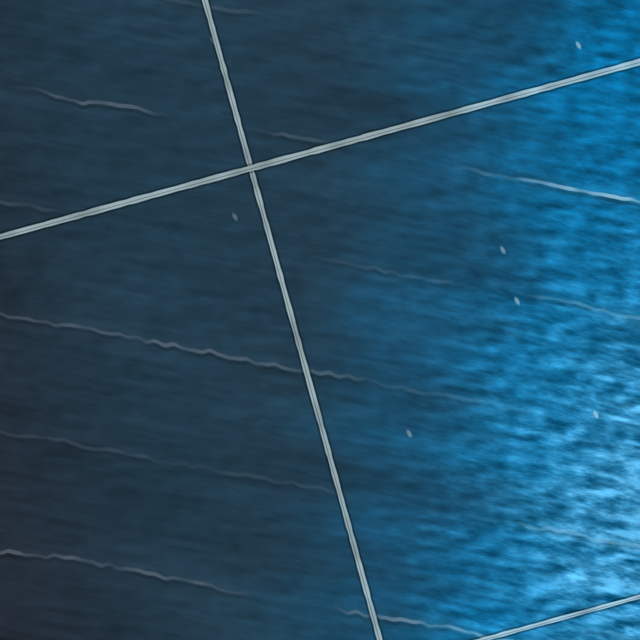
A Shadertoy shader for this texture:

```glsl
// Dark slate floor tiles with pale grout, broken veins and a blue gloss from the right.

// Tile grid
const vec2 GRID_CROSS = vec2(0.392, 0.737);
const float GRID_ANGLE = 0.267;
const float TILE_SIZE = 0.806;
const vec2 GROUT_HALF = vec2(0.0042, 0.0050);   // steep joints, shallow joints
// Slate
const float GRAIN_SLOPE = -0.18;
const float VEIN_FIRST = 0.144;
const float VEIN_STEP = 0.181;
const int VEIN_COUNT = 6;
const float VEIN_HALF = 0.0022;
const float FLECK_CELLS = 7.0;
const float FLECK_CHANCE = 0.10;
// Colours
const vec3 SLATE_WARM = vec3(0.135, 0.165, 0.205);
const vec3 SLATE_DARK = vec3(0.135, 0.235, 0.300);
const vec3 SLATE_MID = vec3(0.100, 0.300, 0.420);
const vec3 SLATE_BLUE = vec3(0.035, 0.400, 0.590);
const vec3 GLOSS = vec3(0.300, 0.620, 0.800);
const vec3 VEIN_DULL = vec3(0.390, 0.430, 0.480);
const vec3 VEIN_LIT = vec3(0.620, 0.780, 0.880);
const vec3 GROUT_DULL = vec3(0.560, 0.640, 0.660);
const vec3 GROUT_LIT = vec3(0.620, 0.770, 0.850);

float hash(vec2 p) {
    vec3 q = fract(vec3(p.xyx) * 0.1031);
    q += dot(q, q.yzx + 33.33);
    return fract((q.x + q.y) * q.z);
}

float noise(vec2 p) {
    vec2 i = floor(p), f = fract(p);
    f = f * f * (3.0 - 2.0 * f);
    vec2 e = vec2(0.0, 1.0);
    return mix(mix(hash(i), hash(i + e.yx), f.x),
               mix(hash(i + e.xy), hash(i + e.yy), f.x), f.y);
}

float fbm(vec2 p) {
    float sum = 0.0, amp = 0.5;
    for (int i = 0; i < 4; i++) {
        sum += amp * noise(p);
        p = p * 2.03 + 17.1;
        amp *= 0.5;
    }
    return sum;
}

// Soft-edged band around zero
float band(float d, float halfWidth, float px) {
    return 1.0 - smoothstep(halfWidth - px, halfWidth + px, abs(d));
}

// Broken, ragged veins running along the grain
float veins(vec2 g, float px) {
    float sum = 0.0;
    for (int k = 0; k < VEIN_COUNT; k++) {
        float id = float(k), major = 1.0 - mod(id, 2.0);
        float wobble = 0.016 * (fbm(vec2(g.x * 9.0, id * 7.3)) - 0.47)
                     + 0.006 * (noise(vec2(g.x * 70.0, id * 3.1)) - 0.5);
        float d = g.y - VEIN_FIRST - VEIN_STEP * id - wobble;
        float gaps = smoothstep(0.40, 0.68, noise(vec2(g.x * 6.5 + 2.0, id * 5.7)) + 0.12 * major);
        float wear = 0.35 + 0.65 * noise(vec2(g.x * 45.0, id + 20.0));
        float core = band(d, VEIN_HALF * (0.5 + wear), px);
        float haze = 0.22 * exp(-abs(d) * 140.0);
        sum += (core * wear + haze) * gaps * mix(0.4, 0.9, major);
    }
    return min(sum, 1.0);
}

// Sparse small chips, one candidate per cell
float flecks(vec2 p, float px) {
    vec2 cell = floor(p * FLECK_CELLS);
    vec2 centre = 0.25 + 0.5 * vec2(hash(cell + 3.0), hash(cell + 9.0));
    vec2 d = (fract(p * FLECK_CELLS) - centre) / FLECK_CELLS;
    d.x += 0.4 * d.y;
    return step(hash(cell + 41.0), FLECK_CHANCE) * band(length(d * vec2(1.0, 0.6)), 0.0035, px);
}

void mainImage(out vec4 fragColor, in vec2 fragCoord) {
    vec2 p = fragCoord / iResolution.xy;
    float px = 1.0 / iResolution.y;
    vec2 grain = vec2(p.x, p.y - GRAIN_SLOPE * p.x);

    // Broad light falling from the right, strongest low down
    float cloud = fbm(grain * vec2(5.0, 14.0)) - 0.47;
    float light = p.x - 0.17 * p.y + 0.16 * cloud;
    float lit = smoothstep(0.45, 0.90, light);
    float glow = exp(-dot((p - vec2(1.03, 0.17)) * vec2(4.6, 2.9), (p - vec2(1.03, 0.17)) * vec2(4.6, 2.9)));
    vec3 col = mix(SLATE_WARM, SLATE_DARK, smoothstep(-0.15, 0.32, p.x + 0.25 * p.y - 0.1));
    col = mix(col, SLATE_MID, smoothstep(0.36, 0.64, light));
    col = mix(col, SLATE_BLUE, smoothstep(0.58, 0.82, light));

    // Cleft relief, lit from the right, and fine streaks
    vec2 cleft = grain * vec2(32.0, 85.0);
    float relief = fbm(cleft) - fbm(cleft + vec2(-0.5, 0.6));
    float streak = fbm(grain * vec2(9.0, 95.0)) - 0.47;
    col = mix(col, GLOSS, clamp(glow * (0.75 + 1.6 * relief + 1.2 * streak), 0.0, 1.0));
    col *= 1.0 + relief * mix(0.22, 0.65, lit) + 0.22 * streak + 0.25 * cloud;

    // Veins with a shaded lower lip, then chips
    float vein = veins(grain, px);
    col *= 1.0 - 0.25 * veins(grain + vec2(0.0, 0.006), px);
    vec3 veinCol = mix(VEIN_DULL, VEIN_LIT, lit);
    col = mix(col, veinCol, vein * mix(0.65, 0.85, lit));
    col = mix(col, veinCol, 0.8 * flecks(p, px));

    // Grout joints: dark rim, pale body, faint groove along the middle
    float c = cos(GRID_ANGLE), s = sin(GRID_ANGLE);
    vec2 q = mat2(c, -s, s, c) * (p - GRID_CROSS) / TILE_SIZE;
    vec2 joint = (fract(q + 0.5) - 0.5) * TILE_SIZE;
    vec3 groutCol = mix(GROUT_DULL, GROUT_LIT, lit);
    for (int axis = 0; axis < 2; axis++) {
        float along = axis == 0 ? q.y : q.x;
        float ragged = 0.0012 * (noise(vec2(along * 60.0, float(axis) * 8.0)) - 0.5);
        float halfWidth = GROUT_HALF[axis] * (q.y < -0.5 && axis == 1 ? 0.7 : 1.0) + ragged;
        float d = joint[axis];
        col *= 1.0 - 0.4 * band(d, halfWidth + 0.0025, 0.002);
        float tone = 0.9 + 0.2 * noise(vec2(along * 35.0, 4.0)) - 0.22 * band(d + 0.0008, 0.0009, 0.001);
        col = mix(col, groutCol * tone, band(d, halfWidth, max(px, 0.0013)));
    }
    fragColor = vec4(clamp(col, 0.0, 1.0), 1.0);
}
```
